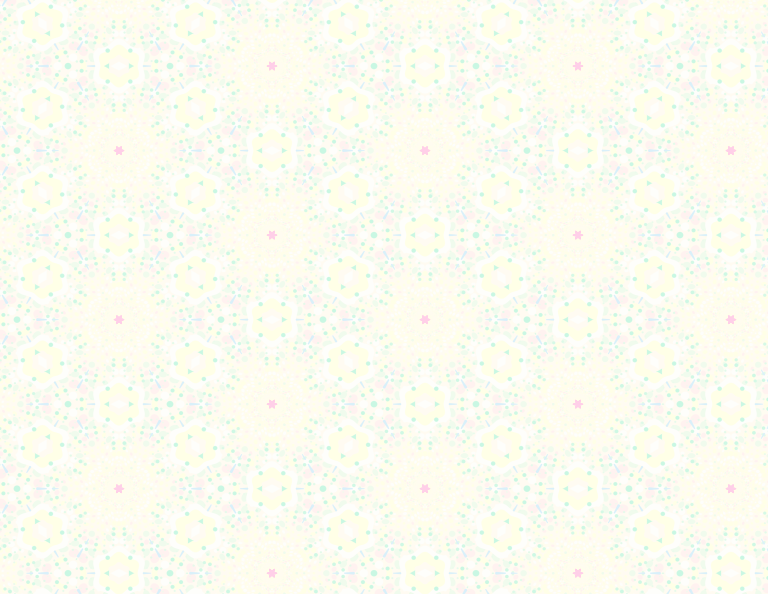
This pattern is drawn by a Shadertoy shader. Its source:

```glsl
#define CELL vec2(0.2974, 0.2846)
#define STAR_AT vec2(0.4579, 0.8888)
#define CREAM vec3(1.0, 0.985, 0.95)
#define YELLOW vec3(1.0, 1.0, 0.905)
#define WHITE vec3(0.995, 0.995, 0.985)
#define PALE_MINT vec3(0.94, 0.985, 0.93)
#define MINT vec3(0.79, 0.97, 0.89)
#define PINK vec3(1.0, 0.81, 0.91)
#define BLUE vec3(0.85, 0.94, 0.98)
#define DOT_STEP 0.1309
#define CHAINS 4

const float PI = 3.14159265;

float hash(vec2 p) {
    return fract(sin(dot(p, vec2(127.1, 311.7))) * 4375.85);
}

float gradDot(vec2 cell, vec2 offset) {
    float a = 2.0 * PI * hash(cell);
    return dot(vec2(cos(a), sin(a)), offset);
}

float gradientNoise(vec2 p) {
    vec2 i = floor(p), f = fract(p), s = f * f * (3.0 - 2.0 * f), e = vec2(1, 0);
    return mix(mix(gradDot(i, f), gradDot(i + e, f - e), s.x),
               mix(gradDot(i + e.yx, f - e.yx), gradDot(i + 1.0, f - 1.0), s.x), s.y);
}

float cover(float d, float aa) {
    return smoothstep(aa, -aa, d);
}

// Nearest point of a hexagonal lattice with unit spacing
vec2 hexCell(vec2 p) {
    vec2 s = vec2(sqrt(3.0), 1.0);
    vec2 a = mod(p + 0.5 * s, s) - 0.5 * s;
    vec2 b = mod(p, s) - 0.5 * s;
    return dot(a, a) < dot(b, b) ? a : b;
}

// Mirror into the wedge from 0 to 30 degrees
vec2 kaleidoscope(vec2 q) {
    q = abs(q);
    vec2 n = vec2(0.8660254, -0.5);
    q -= 2.0 * min(dot(q, n), 0.0) * n;
    n = n.yx * vec2(-1.0, -1.0);
    n = vec2(0.5, -0.8660254);
    q -= 2.0 * min(dot(q, n), 0.0) * n;
    return q;
}

// Tapered dash along x, centred at c
float dash(vec2 p, float c, float halfLength, float width) {
    float t = clamp((p.x - c) / halfLength, -1.0, 1.0);
    return length(p - vec2(c + t * halfLength, 0.0)) - width * (0.75 + 0.25 * t);
}

// Log-polar dots fanning out from the star
vec3 fanDots(vec3 col, vec2 q, float aa) {
    float angle = atan(q.y, q.x);
    float r = max(length(q), 1e-4);
    float bent = log(r * (1.0 + 0.07 * cos(6.0 * angle))) / DOT_STEP;
    float row = floor(bent);
    vec2 g = vec2(angle / DOT_STEP + 0.5 * mod(row, 2.0), bent);
    vec2 id = floor(g);
    float pick = hash(id + 7.0);
    float size = mix(0.2, 0.48, hash(id + 23.0));
    float d = (length(g - id - 0.5) - size) * DOT_STEP * r;
    vec3 ink = pick < 0.38 ? YELLOW : pick < 0.7 ? WHITE : pick < 0.88 ? PALE_MINT : mix(CREAM, PINK, 0.2);
    return mix(col, ink, cover(d, aa) * smoothstep(0.04, 0.12, r));
}

// Rings of beads around the medallion
vec3 beadChains(vec3 col, vec2 m, float aa) {
    float angle = atan(m.y, m.x);
    for (int j = 0; j < CHAINS; j++) {
        float n = 4.0 + float(j);
        float k = clamp(floor(angle / (0.5 * PI) * n), 0.0, n - 1.0);
        float a = (k + 0.5) / n * 0.5 * PI;
        float h = hash(vec2(k, float(j) + 3.0));
        float ring = (0.165 + 0.029 * float(j)) * (1.0 - 0.06 * cos(6.0 * a));
        float d = length(m - ring * vec2(cos(a), sin(a))) - mix(0.004, 0.0115, h);
        col = mix(col, mix(PALE_MINT, MINT, h), cover(d, aa));
    }
    return col;
}

// Lens, yellow band, white halo and green accents
vec3 medallion(vec3 col, vec2 m, float aa) {
    float r = length(m) * (1.0 + 0.09 * cos(6.0 * atan(m.y, m.x + 1e-5)));
    col = mix(col, WHITE, cover(r - 0.148, aa));
    col = mix(col, YELLOW, cover(r - 0.115, aa));
    col = mix(col, CREAM, cover(r - 0.06, aa));
    col = mix(col, WHITE, cover((m.x / 0.048 + m.y / 0.026 - 1.0) * 0.023, aa));
    vec2 t = m - vec2(0.067, 0.0);
    float triangle = max(-t.x - 0.011, t.x * 0.5 + abs(t.y) * 0.866 - 0.009);
    float bead = length(m - vec2(0.064, 0.0915)) - 0.0125;
    return mix(col, MINT, cover(min(triangle, bead), aa));
}

void mainImage(out vec4 fragColor, in vec2 fragCoord) {
    vec2 p = (fragCoord / iResolution.y - STAR_AT) / CELL;
    float aa = 0.7 / (iResolution.y * CELL.y);
    vec2 q = kaleidoscope(hexCell(p));
    // Frame at the middle of the cell edge: along it, then towards the star
    vec2 m = vec2(abs(dot(q, vec2(0.5, -0.8660254))), 0.5 - dot(q, vec2(0.8660254, 0.5)));
    vec2 corner = vec2(0.288675 - m.x, m.y);

    // Mottled ground, warmer near the star
    float warm = 0.5 * smoothstep(0.4, 0.05, length(q)) + 0.7 * gradientNoise(q * 28.0);
    vec3 col = mix(CREAM, YELLOW, clamp(warm, 0.0, 1.0));
    col = fanDots(col, q, aa);
    col = beadChains(col, m, aa);
    col = medallion(col, m, aa);

    // Blue dashes on the mirror lines
    float dashes = min(dash(q, 0.437, 0.024, 0.008), dash(q, 0.36, 0.015, 0.005));
    dashes = min(dashes, dash(corner, 0.13, 0.018, 0.006));
    col = mix(col, BLUE, cover(dashes, aa));

    // Corner dot and star
    col = mix(col, MINT, cover(length(corner) - 0.019, aa));
    float star = length(q) - 0.024 - 0.006 * cos(6.0 * atan(q.y, q.x + 1e-5));
    fragColor = vec4(mix(col, PINK, cover(star, aa)), 1.0);
}
```
